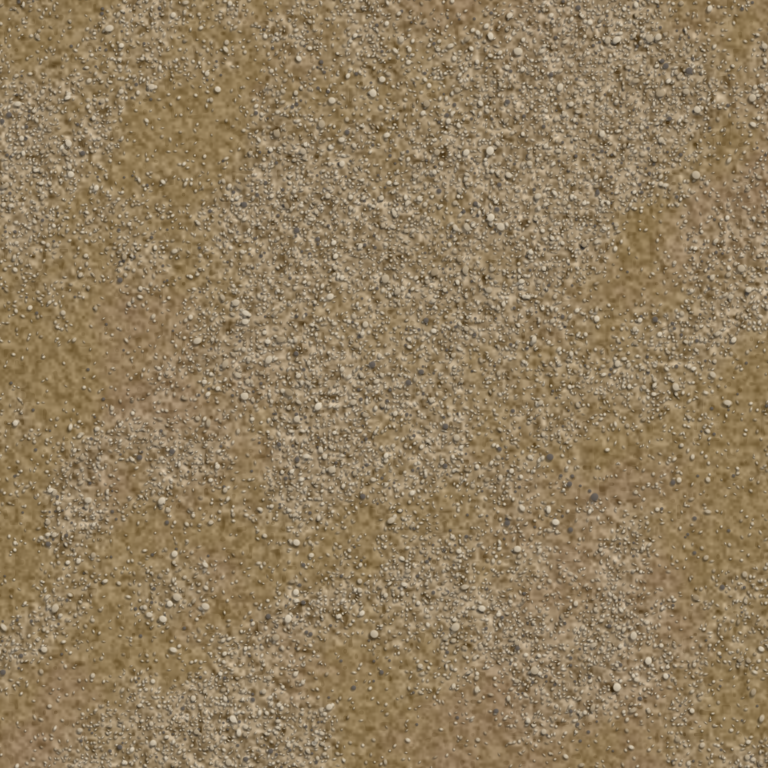
Give the GLSL for this texture, as a Shadertoy shader.

```glsl
const vec3 SOIL = vec3(0.560, 0.472, 0.322);
const vec3 DUST = vec3(0.615, 0.540, 0.430);
const vec3 CLAY = vec3(0.575, 0.475, 0.375);
const vec3 STONE_DULL = vec3(0.600, 0.525, 0.410);
const vec3 STONE_PALE = vec3(0.840, 0.790, 0.700);
const vec3 STONE_SLATE = vec3(0.400, 0.370, 0.340);
const vec2 LIGHT = vec2(0.6, 0.8);     // direction towards the sun
const float PATCH_SCALE = 6.0;         // gravel patches across the canvas
const float GRAIN_SCALE = 230.0;       // finest sand grains across the canvas
const float GRAIN_CONTRAST = 0.19;
const float RELIEF_CONTRAST = 0.17;
const float SHADOW_DEPTH = 0.36;
const float SOFTNESS = 0.0008;         // edge blur of stones, in canvas units
const int STONE_LAYERS = 3;

// Integer hash giving three values in 0..1
vec3 hash3(vec2 cell, int seed) {
    uvec3 v = uvec3(ivec3(ivec2(cell), seed)) * 1664525u + 1013904223u;
    v.x += v.y * v.z; v.y += v.z * v.x; v.z += v.x * v.y;
    v ^= v >> 16u;
    v.x += v.y * v.z; v.y += v.z * v.x; v.z += v.x * v.y;
    return vec3(v >> 8u) / 16777216.0;
}

float noise(vec2 p, int seed) {
    vec2 cell = floor(p);
    vec2 f = p - cell;
    f = f * f * (3.0 - 2.0 * f);
    float low = mix(hash3(cell, seed).x, hash3(cell + vec2(1, 0), seed).x, f.x);
    float high = mix(hash3(cell + vec2(0, 1), seed).x, hash3(cell + vec2(1, 1), seed).x, f.x);
    return mix(low, high, f.y);
}

float fbm(vec2 p, int seed) {
    float sum = 0.0, weight = 0.5, total = 0.0;
    for (int i = 0; i < 5; i++) {
        sum += weight * noise(p, seed + i);
        total += weight;
        weight *= 0.65;
        p = mat2(0.8, 0.6, -0.6, 0.8) * p * 2.1;
    }
    return sum / total;
}

// Share of gravel, in patches drawn out along the rising diagonal
float gravelAmount(vec2 uv) {
    vec2 along = vec2(uv.x + uv.y, uv.y - uv.x) * vec2(0.6, 0.85);
    return smoothstep(0.34, 0.66, fbm(along * PATCH_SCALE, 11));
}

// Sand: patches, fine grain and lit bumps
vec3 ground(vec2 uv, float gravel) {
    vec3 color = mix(SOIL, CLAY, 0.7 * smoothstep(0.45, 0.75, fbm(uv * 4.0, 31)));
    color = mix(color, DUST, gravel * 0.85);

    float rough = mix(0.6, 1.25, gravel);
    float grain = noise(uv * GRAIN_SCALE, 41) - 0.5;
    grain += 0.6 * (noise(uv * GRAIN_SCALE * 0.45, 42) - 0.5);

    vec2 bump = uv * GRAIN_SCALE * 0.5;
    float relief = noise(bump - 0.35 * LIGHT, 43) - noise(bump + 0.35 * LIGHT, 43);

    float pits = smoothstep(0.66, 0.9, noise(uv * GRAIN_SCALE * 0.6, 44));
    return color + rough * (GRAIN_CONTRAST * grain + RELIEF_CONTRAST * relief - 0.09 * pits);
}

// Signed distance to a turned ellipse, in cell units
float ellipse(vec2 p, vec2 radii) {
    return (length(p / radii) - 1.0) * min(radii.x, radii.y);
}

// One layer of scattered stones with cast shadows
vec3 scatterStones(vec3 color, vec2 uv, float scale, float chance, int seed) {
    vec2 p = uv * scale;
    float edge = (SOFTNESS + 0.5 / iResolution.y) * scale;
    for (int y = -1; y <= 1; y++)
    for (int x = -1; x <= 1; x++) {
        vec2 cell = floor(p) + vec2(x, y);
        vec3 place = hash3(cell, seed);
        if (place.z > chance * 1.8) continue;
        vec2 center = cell + 0.15 + 0.7 * place.xy;
        if (place.z > chance * mix(0.25, 1.8, gravelAmount(center / scale))) continue;

        vec3 look = hash3(cell, seed + 1);
        float size = mix(0.2, 0.42, look.x * look.x);
        vec2 radii = size * vec2(1.0, mix(0.55, 0.95, look.y));
        float angle = 6.2832 * fract(look.z * 17.0);
        mat2 turn = mat2(cos(angle), sin(angle), -sin(angle), cos(angle));
        vec2 offset = p - center;

        float shade = ellipse(turn * (offset + LIGHT * size * 0.75), radii);
        color *= 1.0 - SHADOW_DEPTH * (1.0 - smoothstep(-edge, edge * 1.5, shade));

        vec3 stone = mix(STONE_DULL, STONE_PALE, sqrt(look.z));
        if (look.y > 0.96) stone = STONE_SLATE;
        stone *= 0.96 + 0.14 * dot(offset, LIGHT) / size;
        float body = ellipse(turn * offset, radii);
        color = mix(color, stone, 1.0 - smoothstep(-edge, edge, body));
    }
    return color;
}

void mainImage(out vec4 fragColor, in vec2 fragCoord) {
    vec2 uv = fragCoord / iResolution.y;
    vec3 color = ground(uv, gravelAmount(uv));

    // Many small stones first, few large ones on top
    float scale = 190.0, chance = 0.36;
    for (int i = 0; i < STONE_LAYERS; i++) {
        color = scatterStones(color, uv, scale, chance, 60 + 10 * i);
        scale *= 0.62;
        chance *= 0.42;
    }
    fragColor = vec4(clamp(color, 0.0, 1.0), 1.0);
}
```
